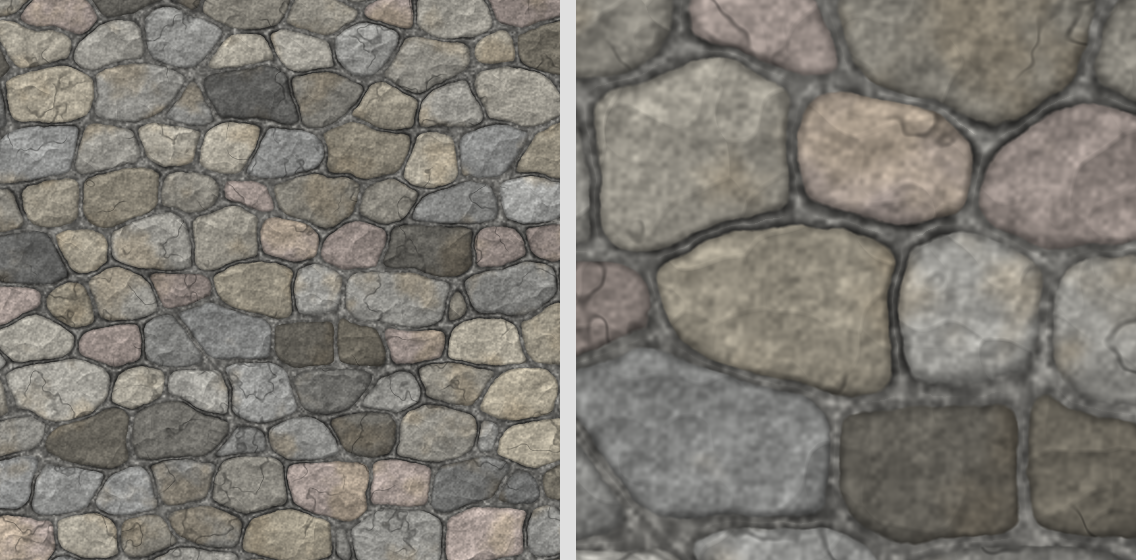
Left, the full canvas; right, a detail of the centre.
A three.js fragment shader for this texture:

```glsl
// A rubble wall of rounded field stones bedded in gritty grey mortar.
// Stones are cells of a weighted Voronoi diagram on a staggered lattice, with
// rounded corners; cellular chips and layered noise light and stain each face.
varying vec2 vUv;

const vec2 STONE_COUNT = vec2(8.6, 11.6);    // stones across and up
const vec2 JITTER = vec2(0.62, 0.46);        // scatter of stone centres
const vec2 METRIC = vec2(0.84, 1.0);         // below 1 in x keeps the courses level
const float SIZE_SPREAD = 0.42;              // difference between small and large stones
const float CORNER_SHARPNESS = 170.0;
const float MORTAR_HALF_WIDTH = 0.0036;
const float EDGE_BLUR = 0.0011;
const vec2 LIGHT = vec2(-0.45, 0.89);        // direction towards the light
const float RELIEF_STEP = 0.003;
const float RELIEF_CONTRAST = 1.5;
const float GRAIN_CONTRAST = 0.17;
const vec3 COOL_TINT = vec3(0.995, 1.0, 0.99);
const vec3 WARM_TINT = vec3(1.05, 1.0, 0.89);
const vec3 ROSE_TINT = vec3(1.06, 0.98, 0.94);
const vec3 OCHRE_STAIN = vec3(1.04, 0.95, 0.80);
const vec3 MORTAR_COLOR = vec3(0.46, 0.455, 0.44);

float hash(vec2 p) {
  return fract(sin(dot(p, vec2(127.1, 311.7))) * 43758.5);
}

vec2 hash2(vec2 p) {
  return vec2(hash(p), hash(p + 57.3));
}

float noise(vec2 p) {
  vec2 i = floor(p), f = fract(p);
  f = f * f * (3.0 - 2.0 * f);
  return mix(mix(hash(i), hash(i + vec2(1, 0)), f.x),
             mix(hash(i + vec2(0, 1)), hash(i + vec2(1, 1)), f.x), f.y);
}

float fbm(vec2 p) {
  float sum = 0.0, amp = 0.53;
  for (int i = 0; i < 4; i++) {
    sum += amp * noise(p);
    p = mat2(1.6, 1.2, -1.2, 1.6) * p + 7.7;
    amp *= 0.5;
  }
  return sum;
}

// Shallow bowls meeting in sharp ridges, like chipped stone
float chips(vec2 p) {
  vec2 base = floor(p);
  float nearest = 4.0;
  for (int y = -1; y <= 1; y++)
    for (int x = -1; x <= 1; x++) {
      vec2 id = base + vec2(x, y);
      vec2 v = id + hash2(id) - p;
      nearest = min(nearest, dot(v, v));
    }
  return nearest;
}

float relief(vec2 p) {
  vec2 bend = vec2(noise(p * 34.0), noise(p * 34.0 + 19.0));
  return 0.55 * chips(p * vec2(17.0, 25.0) + 1.1 * bend) + 0.75 * fbm(p * 38.0);
}

// Centre of a stone in lattice units, and its weight
vec3 stoneSite(vec2 id) {
  vec2 shift = (hash2(id) - 0.5) * JITTER;
  shift.x += 0.5 * mod(id.y, 2.0);
  return vec3(id + 0.5 + shift, SIZE_SPREAD * (hash(id + 31.7) - 0.5));
}

// Distance to the rounded stone border; also gives stone id and outward normal
float stoneBorder(vec2 p, out vec2 stone, out vec2 normal) {
  vec2 q = p * STONE_COUNT, base = floor(q), toStone = vec2(0.0);
  float best = 100.0;
  for (int y = -2; y <= 2; y++)
    for (int x = -2; x <= 2; x++) {
      vec2 id = base + vec2(x, y);
      vec3 s = stoneSite(id);
      vec2 v = (s.xy - q) * METRIC;
      float power = dot(v, v) - s.z;
      if (power < best) { best = power; stone = id; toStone = v; }
    }
  float sum = 0.0;
  normal = vec2(0.0);
  for (int y = -2; y <= 2; y++)
    for (int x = -2; x <= 2; x++) {
      vec2 id = stone + vec2(x, y);
      if (x == 0 && y == 0) continue;
      vec3 s = stoneSite(id);
      vec2 v = (s.xy - q) * METRIC;
      vec2 slope = 2.0 * (v - toStone) * METRIC * STONE_COUNT;
      float d = (dot(v, v) - s.z - best) / length(slope);
      float w = exp(-CORNER_SHARPNESS * d);
      sum += w;
      normal += w * normalize(slope);
    }
  normal /= max(sum, 1e-9);
  return -log(max(sum, 1e-9)) / CORNER_SHARPNESS;
}

vec3 stoneColor(vec2 p, vec2 stone, vec2 normal, float inset) {
  float pick = hash(stone + 3.1), kind = hash(stone + 8.9);
  float angle = (hash(stone + 5.3) - 0.5) * 1.8;
  float c = cos(angle), s = sin(angle);
  mat2 turn = mat2(c, s, -s, c);
  vec2 face = turn * p + 9.0 * hash2(stone + 2.7);
  vec3 tint = mix(COOL_TINT, WARM_TINT, hash(stone + 6.1));
  tint = mix(tint, ROSE_TINT, step(0.87, kind));
  float tone = mix(0.49, 0.64, pick) * mix(0.73, 1.0, step(0.15, kind));

  // Stains, chipped relief, hairline cracks and a rounded rim
  tint = mix(tint, OCHRE_STAIN, 0.55 * smoothstep(0.52, 0.75, fbm(face * 13.0)));
  tone *= 0.87 + 0.26 * fbm(face * 24.0 + 4.0);
  float lit = relief(face) - relief(face + turn * LIGHT * RELIEF_STEP);
  tone *= 1.0 + RELIEF_CONTRAST * clamp(lit, -0.18, 0.14);
  float crack = 1.0 - smoothstep(0.0, 0.025, abs(fbm(face * 14.0 + 40.0) - 0.5));
  tone *= 1.0 - 0.28 * crack * smoothstep(0.45, 0.7, noise(face * 19.0));
  tone *= 1.0 + 0.16 * dot(normal, LIGHT) * exp(-max(inset, 0.0) / 0.009);
  tone *= mix(0.66, 1.0, smoothstep(-0.001, 0.006, inset));
  return tone * tint;
}

vec3 mortarColor(vec2 p, float inset) {
  float grit = 0.62 + 0.75 * noise(p * 150.0) * noise(p * 260.0 + 11.0) + 0.3 * noise(p * 90.0);
  float depth = mix(0.42, 0.8, smoothstep(0.3, 0.7, noise(p * 17.0)));
  return MORTAR_COLOR * grit * mix(depth, 1.0, smoothstep(0.0, 0.006, -inset));
}

void main() {
  // Wavy courses and ragged stone outlines
  vec2 p = vUv + 0.008 * sin(vUv.yx * vec2(13.0, 9.0) + vec2(0.5, 2.0));
  p += 0.018 * (vec2(noise(vUv * 19.0), noise(vUv * 19.0 + 33.0)) - 0.5);
  p += 0.005 * (vec2(fbm(vUv * 75.0), fbm(vUv * 75.0 + 21.0)) - 0.5);

  vec2 stone, normal;
  float inset = stoneBorder(p, stone, normal) - MORTAR_HALF_WIDTH;
  vec3 color = mix(mortarColor(vUv, inset), stoneColor(vUv, stone, normal, inset),
                   smoothstep(-EDGE_BLUR, EDGE_BLUR, inset));
  float grain = 0.6 * noise(vUv * 290.0) + 0.4 * noise(vUv * 160.0 + 5.0) - 0.5;
  gl_FragColor = vec4(color * (1.0 + GRAIN_CONTRAST * 2.0 * grain), 1.0);
}
```
